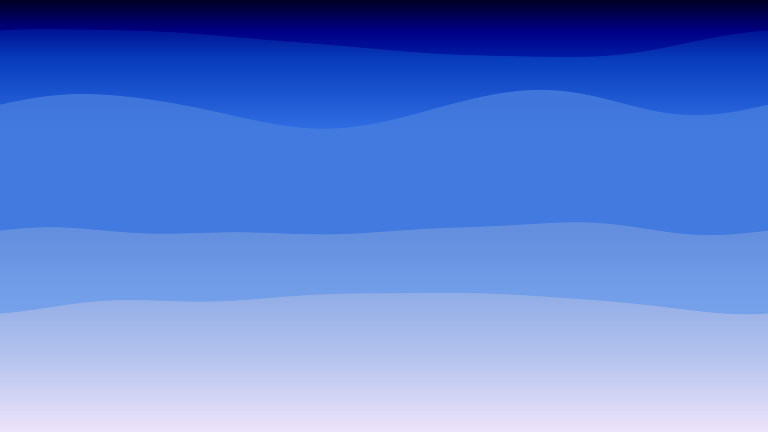
Write a Shadertoy shader that draws this background.

```glsl
// A calm layered backdrop: night blue above, rolling blue bands, pale haze below.
// Each band has a vertical colour ramp and a top edge made of four layered
// sine harmonics that tile across the canvas width.

const float TAU = 6.2831853;
const float WAVE_UNIT = 0.001;   // wave amplitudes are thousandths of the height
const float EDGE_SOFTNESS = 0.6; // half width of an edge, in pixels

// Mean depth of each band edge, as a fraction of the height from the top
const float DUSK_EDGE = 0.0995;
const float AZURE_EDGE = 0.2481;
const float MIST_EDGE = 0.5326;
const float HAZE_EDGE = 0.6963;

// Cosine and sine amplitudes of harmonics 1 to 4
const vec4 DUSK_COS = vec4(-19.7, -6.0, -2.5, -0.7);
const vec4 DUSK_SIN = vec4(-25.9, -1.5, 1.2, 1.5);
const vec4 AZURE_COS = vec4(-16.0, 15.5, -3.5, -1.6);
const vec4 AZURE_SIN = vec4(12.0, -28.0, -4.2, -1.4);
const vec4 MIST_COS = vec4(0.2, 3.9, -1.4, -1.4);
const vec4 MIST_SIN = vec4(8.0, -5.6, -4.6, -3.8);
const vec4 HAZE_COS = vec4(19.7, 3.7, 3.7, 2.3);
const vec4 HAZE_SIN = vec4(0.2, -5.6, -3.0, 0.2);

// Band colours, from top to bottom
const vec3 NIGHT_TOP = vec3(0.00, 0.00, 0.14);
const vec3 NIGHT_MID = vec3(0.00, 0.00, 0.53);
const vec3 NIGHT_LOW = vec3(0.00, 0.11, 0.65);
const vec3 DUSK_TOP = vec3(0.00, 0.08, 0.58);
const vec3 DUSK_MID = vec3(0.03, 0.24, 0.74);
const vec3 DUSK_LOW = vec3(0.18, 0.42, 0.88);
const vec3 AZURE_TOP = vec3(0.25, 0.46, 0.86);
const vec3 AZURE_LOW = vec3(0.26, 0.48, 0.88);
const vec3 MIST_TOP = vec3(0.39, 0.56, 0.87);
const vec3 MIST_LOW = vec3(0.46, 0.63, 0.92);
const vec3 HAZE_TOP = vec3(0.56, 0.67, 0.90);
const vec3 HAZE_MID = vec3(0.70, 0.76, 0.93);
const vec3 HAZE_LOW = vec3(0.93, 0.89, 0.98);

// Linear colour ramp through three stops at the given depths
vec3 ramp(vec3 top, vec3 mid, vec3 low, vec3 stops, float depth) {
    float upper = clamp((depth - stops.x) / (stops.y - stops.x), 0.0, 1.0);
    float lower = clamp((depth - stops.y) / (stops.z - stops.y), 0.0, 1.0);
    return mix(mix(top, mid, upper), low, lower);
}

// Depth of a wavy edge at horizontal position x
float waveEdge(float x, float base, vec4 cosAmp, vec4 sinAmp) {
    vec4 phase = TAU * x * vec4(1.0, 2.0, 3.0, 4.0);
    return base + WAVE_UNIT * (dot(cosAmp, cos(phase)) + dot(sinAmp, sin(phase)));
}

// Coverage of the area below an edge
float below(float depth, float edge) {
    float softness = EDGE_SOFTNESS / iResolution.y;
    return smoothstep(-softness, softness, depth - edge);
}

void mainImage(out vec4 fragColor, in vec2 fragCoord) {
    vec2 uv = fragCoord / iResolution.xy;
    float x = uv.x;
    float depth = 1.0 - uv.y;

    // Colour of every band at this depth
    vec3 night = ramp(NIGHT_TOP, NIGHT_MID, NIGHT_LOW, vec3(0.0, 0.075, 0.135), depth);
    vec3 dusk = ramp(DUSK_TOP, DUSK_MID, DUSK_LOW, vec3(0.07, 0.14, 0.29), depth);
    vec3 azure = mix(AZURE_TOP, AZURE_LOW, smoothstep(0.21, 0.32, depth));
    vec3 mist = mix(MIST_TOP, MIST_LOW, smoothstep(0.51, 0.74, depth));
    vec3 haze = ramp(HAZE_TOP, HAZE_MID, HAZE_LOW, vec3(0.67, 0.82, 1.0), depth);

    // Stack the bands from back to front
    vec3 color = night;
    color = mix(color, dusk, below(depth, waveEdge(x, DUSK_EDGE, DUSK_COS, DUSK_SIN)));
    color = mix(color, azure, below(depth, waveEdge(x, AZURE_EDGE, AZURE_COS, AZURE_SIN)));
    color = mix(color, mist, below(depth, waveEdge(x, MIST_EDGE, MIST_COS, MIST_SIN)));
    color = mix(color, haze, below(depth, waveEdge(x, HAZE_EDGE, HAZE_COS, HAZE_SIN)));

    fragColor = vec4(color, 1.0);
}
```
